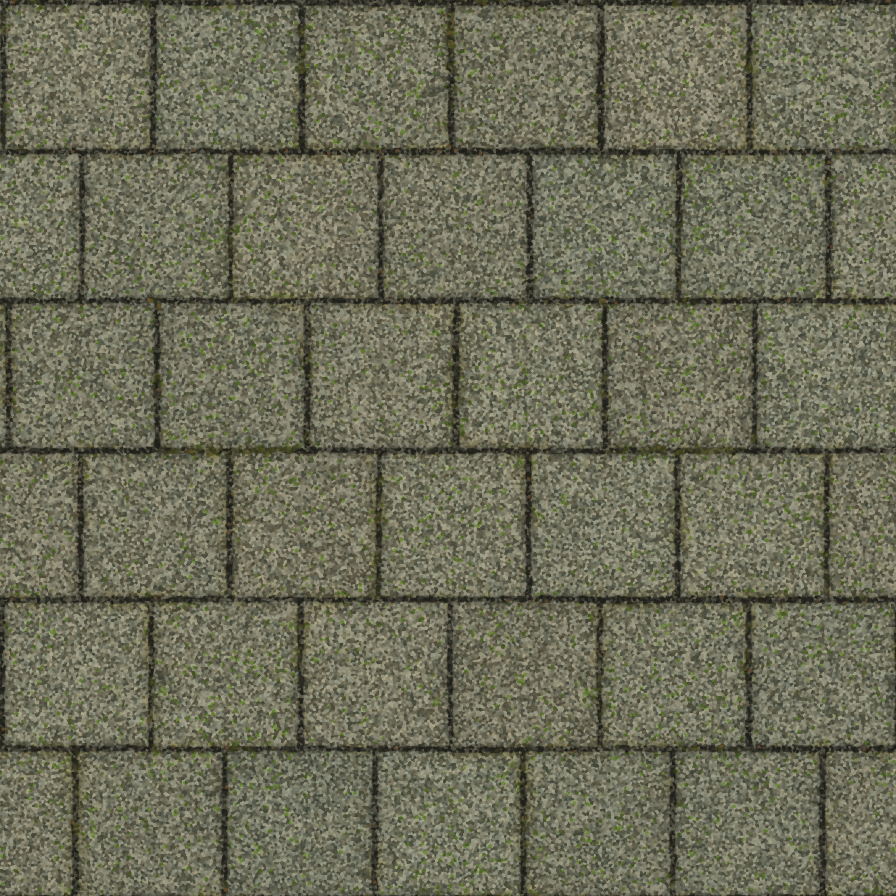
Write a WebGL 2 fragment shader that draws this texture.

```glsl
#version 300 es
precision highp float;

uniform vec2 u_resolution;
out vec4 fragColor;

vec2 hash(vec2 p) {
  vec3 q = fract(p.xyx * vec3(0.1031, 0.1030, 0.0973));
  q += dot(q, q.yzx + 33.33);
  return fract((q.xx + q.yz) * q.zy);
}

// Tiling cellular noise: soft tone, value of the nearest grain, distance to it
vec3 grains(vec2 uv, float count) {
  vec2 p = uv * count, cell = floor(p);
  float sum = 0.0, weights = 0.0, nearest = 9.0, id = 0.0;
  for (int y = -1; y <= 1; y++) {
    for (int x = -1; x <= 1; x++) {
      vec2 neighbour = cell + vec2(x, y);
      vec2 wrapped = mod(neighbour, count);
      vec2 offset = neighbour + hash(wrapped + 7.0) - p;
      float value = hash(wrapped + 91.0).x;
      float dist = length(offset);
      float weight = exp(-8.0 * dist * dist);
      sum += value * weight;
      weights += weight;
      if (dist < nearest) {
        nearest = dist;
        id = value;
      }
    }
  }
  return vec3(sum / weights, id, nearest);
}

// Tiling layered sines, roughly -1 to 1
float mottle(vec2 uv) {
  vec2 p = uv * 6.2831853;
  float sum = 0.0;
  for (float k = 3.0; k < 30.0; k *= 2.0) {
    sum += sin(k * p.x + 2.0 * sin((k - 1.0) * p.y) + k)
         * sin((k + 1.0) * p.y + 2.0 * sin((k - 2.0) * p.x));
  }
  return sum * 0.5;
}

float roundedBox(vec2 p, vec2 halfSize, float radius) {
  vec2 q = abs(p) - halfSize + radius;
  return length(max(q, 0.0)) + min(max(q.x, q.y), 0.0) - radius;
}

void main() {
  vec2 uv = gl_FragCoord.xy / u_resolution;
  float patches = mottle(uv);
  float drift = mottle(uv.yx + 0.37);
  vec3 fine = grains(uv, 340.0);
  vec3 coarse = grains(uv + 0.13, 170.0);

  // Six courses of six slabs, every other course shifted by half
  vec2 p = uv * 6.0 + vec2(0.0, 0.016) + 0.004 * vec2(patches, drift);
  float course = mod(floor(p.y), 6.0);
  p.x -= 0.03 + 0.025 * sin(course * 1.05 - 1.8);
  p.x += 0.5 * mod(course + 1.0, 2.0);
  vec2 slab = vec2(mod(floor(p.x), 6.0), course);
  vec2 variation = hash(slab + 23.0);

  // Slab outline with slightly crumbled edges
  vec2 halfSize = 0.485 - 0.008 * hash(slab + 51.0);
  float edge = roundedBox(fract(p) - 0.5, halfSize, 0.015);
  edge += 0.014 * (coarse.x - 0.5);
  float blur = max(0.007, 4.0 / u_resolution.y);
  float slabMask = smoothstep(blur, -blur, edge);

  // Speckled stone with faintly warm and cool grains
  float tone = fine.x + 0.12 * (coarse.x - 0.5);
  vec3 stone = mix(vec3(0.28, 0.28, 0.215), vec3(0.64, 0.635, 0.545), tone);
  stone += vec3(0.025, 0.0, -0.02) * (coarse.y - 0.5);
  stone += vec3(0.015, 0.0, -0.005) * (variation.y - 0.5);
  stone *= 1.0 + 0.05 * (variation.x - 0.5) + 0.015 * drift;

  // Clustered moss flecks and stained rims
  float fleck = smoothstep(0.55, 0.25, coarse.z)
              * smoothstep(0.0, 0.05, coarse.y - 0.88 + 0.12 * patches);
  stone = mix(stone, vec3(0.31, 0.43, 0.14) * (0.75 + 0.5 * fine.x), 0.8 * fleck);
  float rim = exp(min(edge, 0.0) * 32.0);
  stone *= 1.0 - 0.2 * rim;
  stone = mix(stone, stone * vec3(1.0, 0.97, 0.78), rim * smoothstep(-0.1, 0.6, drift));

  // Gritty joints with some moss and rare rust
  vec3 joint = mix(vec3(0.12, 0.12, 0.10), vec3(0.40, 0.39, 0.32), fine.x * fine.x);
  float moss = smoothstep(0.5, 1.0, patches) * coarse.x;
  joint = mix(joint, vec3(0.32, 0.33, 0.12), 0.7 * moss);
  float rust = smoothstep(0.96, 0.98, coarse.y) * smoothstep(0.5, 0.2, coarse.z);
  joint = mix(joint, vec3(0.45, 0.31, 0.18), 0.7 * rust);

  fragColor = vec4(mix(joint, stone, slabMask), 1.0);
}
```
